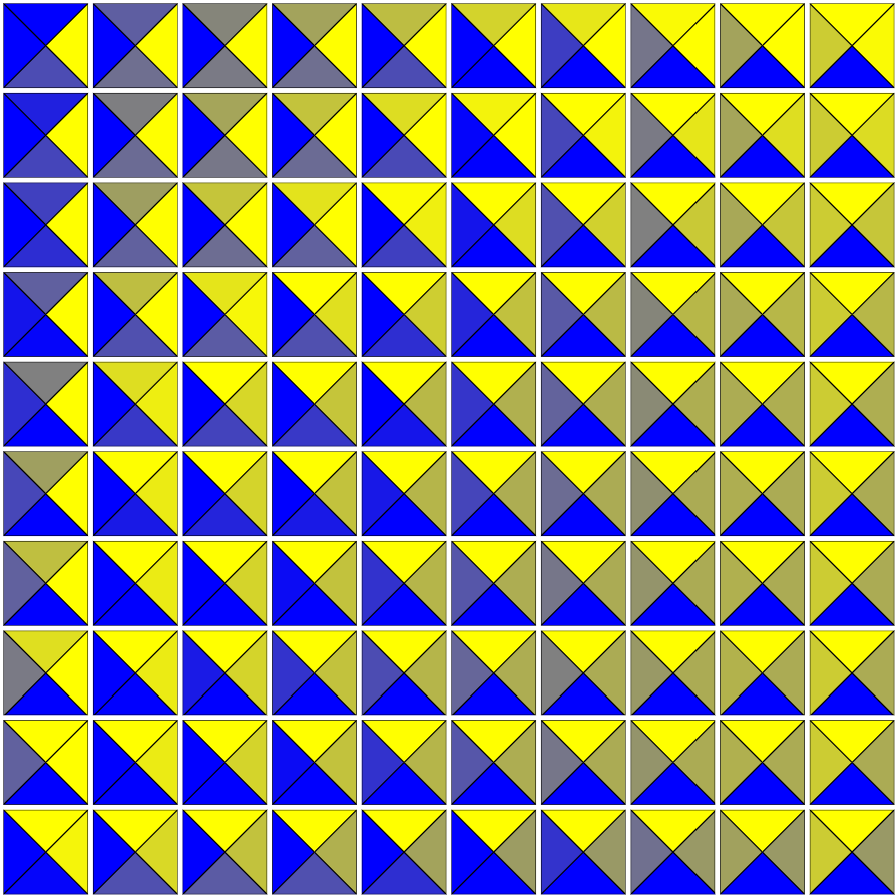
Write a WebGL 1 fragment shader that draws this pattern.

```glsl
precision highp float;
// A 10 by 10 grid of squares on white, each cut by black diagonals into four
// triangles. Every triangle mixes blue to yellow by a smooth function of its
// column and row; a small kink breaks the diagonals in one column and row.

#define CELLS 10.0
#define TILE_CENTER vec2(0.510, 0.490)
#define TILE_HALF 0.473
#define DIAGONAL_WIDTH 0.014
#define OUTLINE_WIDTH 0.007
#define KINK_CELL vec2(7.0, 2.0)
#define KINK_START vec2(0.77, 0.23)
#define KINK_SHIFT 0.014
#define BLUE vec3(0.0, 0.0, 1.0)
#define YELLOW vec3(1.0, 1.0, 0.0)
#define PAPER vec3(1.0)

uniform vec2 u_resolution;

// Columns count from the left and rows from the top, both from 0.
float topMix(float col, float row) {
  return 0.37 * sqrt(col) + 0.125 * row;
}

float rightMix(float col, float row) {
  float lastRow = step(8.5, row);
  float early = max(5.0 - row, 0.0);
  float settled = 0.67 + 0.012 * early * early - 0.07 * lastRow;
  float reach = max(6.0 + max(4.0 - row, 0.0) - col, 0.0);
  return settled + 0.01 * reach * reach;
}

float bottomMix(float col, float row) {
  float depth = row > 8.5 ? 3.0 : row;
  float offset = col - 2.0;
  float fade = mix(0.031, 0.0135, min(col, 1.0));
  float bump = 0.48 - 0.045 * offset * offset - fade * depth * depth;
  return bump * step(col, 4.5);
}

float leftMix(float col, float row) {
  float spread = row > 8.5 ? 8.0 : abs(row - 7.0);
  float back = 9.0 - col;
  float ramp = 0.8 - (0.1 + 0.008 * spread) * back
             - 0.0005 * spread * back * back * back;
  return col < 0.5 ? 0.48 - 0.1 * spread : ramp;
}

// Antialiased coverage of the region where dist is negative.
float coverage(float dist, float pixel) {
  return clamp(0.5 - dist / pixel, 0.0, 1.0);
}

void main() {
  vec2 grid = gl_FragCoord.xy / u_resolution * CELLS;
  float pixel = CELLS / min(u_resolution.x, u_resolution.y);
  vec2 cell = floor(grid);
  vec2 local = grid - cell;
  float col = cell.x;
  float row = CELLS - 1.0 - cell.y;

  // Tile edge
  vec2 p = local - TILE_CENTER;
  float edge = max(abs(p.x), abs(p.y)) - TILE_HALF;

  // Kinked diagonals
  vec2 inKink = vec2(equal(cell, KINK_CELL));
  vec2 past = vec2(step(KINK_START.x, local.x), -step(local.y, KINK_START.y));
  p -= KINK_SHIFT * inKink * past;
  float diagonal = abs(abs(p.x) - abs(p.y)) * 0.7071;

  // Triangle colour
  float amount;
  if (abs(p.y) > abs(p.x)) {
    amount = p.y > 0.0 ? topMix(col, row) : bottomMix(col, row);
  } else {
    amount = p.x > 0.0 ? rightMix(col, row) : leftMix(col, row);
  }
  vec3 color = mix(BLUE, YELLOW, clamp(amount, 0.0, 1.0));

  // Black lines, then the white gaps
  float outline = abs(edge + 0.5 * OUTLINE_WIDTH) - 0.5 * OUTLINE_WIDTH;
  color *= 1.0 - coverage(diagonal - 0.5 * DIAGONAL_WIDTH, pixel);
  color *= 1.0 - coverage(outline, pixel);
  color = mix(PAPER, color, coverage(edge, pixel));
  gl_FragColor = vec4(color, 1.0);
}
```
